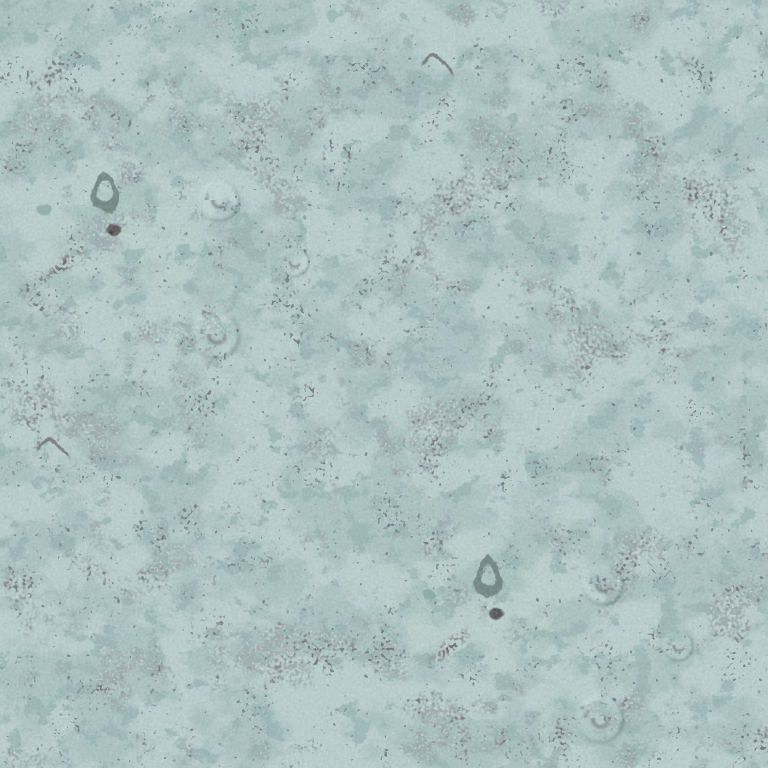
Give the GLSL for this texture, as a Shadertoy shader.

```glsl
// Weathered pale blue-green stone: ragged mottling and grainy mauve stains from
// layered gradient noise, small pits scattered on a jittered grid, and a few
// fossil-like marks that recur half a canvas away along the diagonal.

vec2 hash2(vec2 p) {
    vec3 h = fract(p.xyx * vec3(.1031, .1030, .0973));
    h += dot(h, h.yzx + 33.33);
    return fract((h.xx + h.yz) * h.zy);
}

float corner(vec2 cell, vec2 offset, vec2 f) {
    return dot(hash2(cell + offset) * 2. - 1., f - offset);
}

float gradientNoise(vec2 p) {
    vec2 i = floor(p), f = fract(p);
    vec2 u = f * f * f * (f * (f * 6. - 15.) + 10.);
    return mix(mix(corner(i, vec2(0), f), corner(i, vec2(1, 0), f), u.x),
               mix(corner(i, vec2(0, 1), f), corner(i, vec2(1), f), u.x), u.y);
}

float fbm(vec2 p, int octaves) {
    float sum = 0., gain = .5;
    for (int i = 0; i < octaves; i++) {
        sum += gain * gradientNoise(p);
        p = mat2(1.6, 1.2, -1.2, 1.6) * p + 17.3;
        gain *= .58;
    }
    return sum;
}

mat2 rotate(float a) {
    return mat2(cos(a), sin(a), -sin(a), cos(a));
}

// Coverage of one oval pit per grid cell; many cells stay empty.
float pits(vec2 uv, float cells, float density) {
    vec2 id = floor(uv * cells);
    vec2 place = hash2(id + 7.), kind = hash2(id + 91.);
    vec2 q = (fract(uv * cells) - .2 - .6 * place) / cells;
    q = rotate(kind.y * 6.28) * q * vec2(1., 1.);
    float radius = mix(.0012, .0031, place.x * place.y);
    float d = length(q * vec2(1., 1.5)) - radius;
    return (1. - smoothstep(-.0008, .0009, d)) * step(kind.x, density);
}

// Faint coiled shell: pale disc, shaded rim and a dark inner hook.
vec3 addShell(vec3 col, vec2 q, float radius, float grain) {
    float r = length(q) / radius, a = atan(q.y, q.x);
    float rim = exp(-pow((r - 1. + .06 * sin(a)) * 9., 2.));
    float groove = exp(-pow((r - .45 - .05 * a) * 9., 2.));
    col += .025 * (1. - smoothstep(.8, 1.05, r));
    col -= rim * (.035 + .06 * cos(a + .7));
    float hook = groove * smoothstep(-.5, .6, sin(a + 3.6) + grain);
    return mix(col, vec3(.46, .47, .48), .6 * hook);
}

vec3 addMarks(vec3 col, vec2 p, float grain, float wobble) {
    vec3 shells[3] = vec3[3](vec3(.285, .74, .026), vec3(.383, .66, .019), vec3(.281, .565, .030));
    for (int i = 0; i < 3; i++) col = addShell(col, p - shells[i].xy, shells[i].z, grain);

    // Drop-shaped ring, heavier at its foot
    vec2 q = p - vec2(.136, .75);
    float e = length(vec2(q.x / (.017 * max(1. - q.y * 18., .2)), q.y / .027)) + wobble * .5;
    float wall = smoothstep(.5, .64, e + smoothstep(.0, -.02, q.y) * .2) * (1. - smoothstep(.93, 1.06, e));
    col = mix(col, vec3(.43, .51, .50) + grain * .08, .85 * wall);

    // Dark pebble and pale green one
    float pebble = length((p - vec2(.148, .701)) * vec2(1., 1.2)) + wobble * .008;
    col = mix(col, vec3(.33, .31, .32) + grain * .2, .85 * (1. - smoothstep(.007, .011, pebble)));
    pebble = length((p - vec2(.058, .726)) * vec2(1., 1.3)) + wobble * .01;
    col = mix(col, vec3(.52, .64, .63), .7 * (1. - smoothstep(.007, .011, pebble)));

    // Bent thread with uneven legs
    q = p - vec2(.064, .434);
    float thread = abs(q.y + 1.1 * sqrt(q.x * q.x + .00003) + wobble * .006) * .68;
    float span = smoothstep(-.017, -.012, q.x) * (1. - smoothstep(.023, .029, q.x));
    col = mix(col, vec3(.42, .42, .44), .75 * span * (1. - smoothstep(.0008, .0028, thread + grain * .0015)));

    // Rusty crumbling streak
    q = rotate(-.7) * (p - vec2(.085, .657));
    float streak = exp(-dot(q * vec2(38., 120.), q * vec2(38., 120.)));
    return mix(col, vec3(.38, .31, .31), .8 * streak * smoothstep(-.05, .25, grain + wobble));
}

void mainImage(out vec4 fragColor, in vec2 fragCoord) {
    vec2 uv = fragCoord / iResolution.y;
    float broad = fbm(uv * 5. + 3., 3);
    float wobble = fbm(uv * 65. + 40., 3);
    float grain = gradientNoise(uv * 210.);
    float fine = gradientNoise(uv * 290. + 50.);

    // Pale ground with ragged teal mottling, slightly wider than tall
    float cloud = fbm(uv * vec2(11., 14.), 6) + .25 * broad;
    vec3 col = mix(vec3(.725, .802, .808), vec3(.668, .757, .764), smoothstep(-.10, .09, cloud));
    float blotch = fbm(uv * vec2(27., 32.) + 9., 5) + .4 * cloud;
    col = mix(col, vec3(.605, .709, .720), .8 * smoothstep(.07, .17, blotch));

    // Greener haze, strongest around the marks
    float haze = smoothstep(.0, .25, broad) * .35;
    for (int k = 0; k < 2; k++) {
        vec2 q = fract(uv + .5 * float(k)) - vec2(.16, .70);
        haze += .75 * exp(-dot(q, q) * 45.);
    }
    col = mix(col, col * vec3(.99, 1.005, .97) + vec3(.008, .008, .0), min(haze, 1.));

    // Grainy mauve stains with dark and bright crystals
    float stain = smoothstep(.03, .24, fbm(uv * 10. + 61., 5) + .35 * blotch);
    col = mix(col, vec3(.625, .675, .688), stain * smoothstep(-.25, .2, grain + wobble));
    float cluster = smoothstep(.04, .25, fbm(uv * 17. + 25., 4) + .12 * stain);
    float crystals = smoothstep(.13, .36, grain + .7 * wobble);
    col = mix(col, vec3(.40, .41, .43), .75 * crystals * cluster);
    col = mix(col, vec3(.80, .835, .835), .6 * smoothstep(.18, .4, fine) * max(stain, .5 * cluster));
    col += .045 * fine + .025 * grain;

    // Scattered pits and recurring marks
    col = mix(col, vec3(.42, .45, .47), .7 * pits(uv, 31., .42));
    col = mix(col, vec3(.50, .54, .56), .6 * pits(uv + 5.3, 47., .25));
    for (int k = 0; k < 2; k++) col = addMarks(col, fract(uv + .5 * float(k)), grain, wobble);

    fragColor = vec4(clamp(col, 0., 1.), 1.);
}
```
